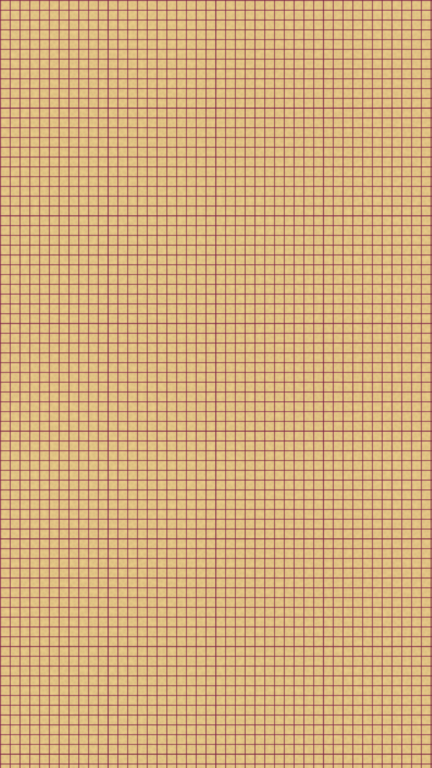
Write a Shadertoy shader that draws this pattern.

```glsl
#define CELLS_ACROSS 44.13
#define MAJOR_EVERY 11.0
#define MINOR_WIDTH 0.076
#define MAJOR_WIDTH 0.096
#define LINE_OFFSET 0.045
#define EDGE_SOFTNESS 1.0
#define HUE_DRIFT 0.02
#define GRAIN_PER_CELL 2.5
#define GRAIN_STRENGTH 0.05
#define PAPER_COLOR vec3(0.886, 0.770, 0.520)
#define INK_COLOR vec3(0.490, 0.130, 0.275)

vec2 hash2(vec2 p) {
    vec2 q = vec2(dot(p, vec2(127.1, 311.7)), dot(p, vec2(269.5, 183.3)));
    return fract(sin(q) * 43758.5);
}

// Cellular noise: distance to the nearest scattered point
float cellular(vec2 p) {
    vec2 cell = floor(p);
    float nearest = 2.0;
    for (int j = -1; j <= 1; j++) {
        for (int i = -1; i <= 1; i++) {
            vec2 neighbor = cell + vec2(i, j);
            nearest = min(nearest, distance(p, neighbor + hash2(neighbor)));
        }
    }
    return nearest;
}

// Filtered coverage of a line, with distance, width and blur in cells
float lineCoverage(float dist, float width, float blur) {
    return smoothstep(-blur, blur, dist + 0.5 * width)
         - smoothstep(-blur, blur, dist - 0.5 * width);
}

// Coverage of the nearest ruled line along one axis
float ruledLine(float coord, float blur) {
    float index = floor(coord + 0.5);
    float isMajor = 1.0 - step(0.5, mod(index + 0.25, MAJOR_EVERY));
    return lineCoverage(coord - index, mix(MINOR_WIDTH, MAJOR_WIDTH, isMajor), blur);
}

// Slow change of ink between plum and brown from line to line
vec3 inkColor(float coord) {
    float index = floor(coord + 0.5);
    float drift = 0.6 * sin(index * 1.7) + 0.4 * sin(index * 0.61 + 1.3);
    return INK_COLOR + HUE_DRIFT * drift * vec3(0.3, -0.6, 1.0);
}

void mainImage(out vec4 fragColor, in vec2 fragCoord) {
    // Square cells counted from the upper left corner
    float cellsPerPixel = CELLS_ACROSS / iResolution.x;
    vec2 fromTopLeft = vec2(fragCoord.x, iResolution.y - fragCoord.y);
    vec2 grid = fromTopLeft * cellsPerPixel - LINE_OFFSET;
    float blur = EDGE_SOFTNESS * cellsPerPixel;

    // Faintly grained paper
    float grain = cellular(grid * GRAIN_PER_CELL) - 0.47;
    vec3 color = PAPER_COLOR + GRAIN_STRENGTH * grain * vec3(1.0, 1.1, 0.7);

    // Vertical rules, then horizontal rules over them
    color = mix(color, inkColor(grid.x), ruledLine(grid.x, blur));
    color = mix(color, inkColor(grid.y), ruledLine(grid.y, blur));

    fragColor = vec4(color, 1.0);
}
```
